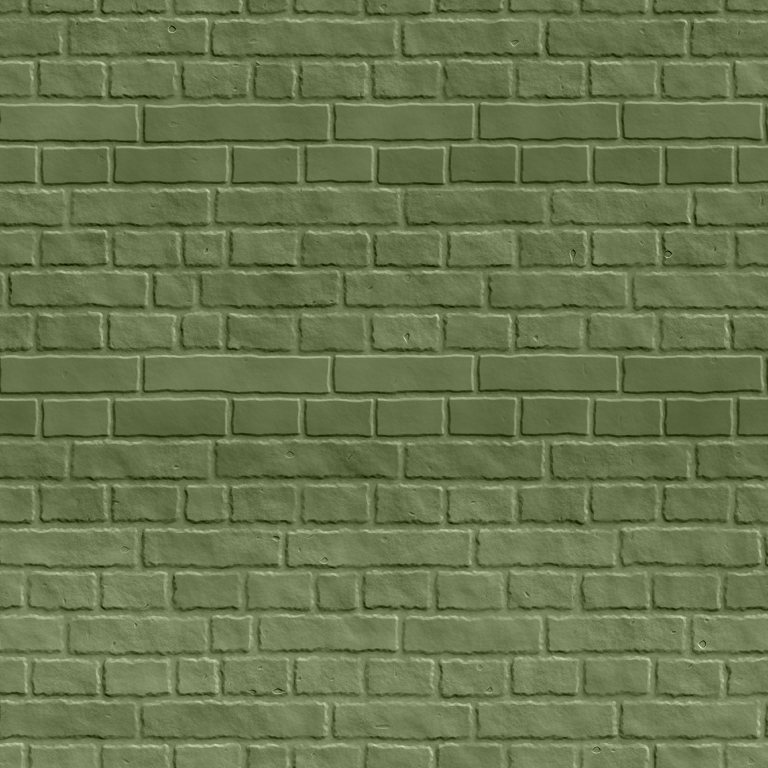
Give the GLSL for this texture, as a Shadertoy shader.

```glsl
// Painted green brick wall: 18 courses alternating long stretchers and short headers.
// Each course has one narrow closer, sometimes merged with its neighbour. A height
// field of eroded boxes and gradient noise is lit from the upper right.

const float COURSES = 18.0;
const float COURSE_SHIFT = 0.633;
const float CLOSER_WIDTH = 0.06;
const vec2 JOINT = vec2(0.0085, 0.0098);
const vec2 LIGHT = vec2(0.6, 0.8);
const vec3 PAINT = vec3(0.41, 0.46, 0.31);

// Right end of the closer in each course, bottom up; negative means merged.
const float CLOSER_END[18] = float[18](
    -0.430, 0.287, 0.333, 0.471, -0.618, 0.297, -0.526, -0.300, -0.432,
    0.293, 0.257, 0.297, -0.526, -0.300, -0.432, 0.388, -0.521, 0.378);

struct Brick {
    float dist;   // signed distance to the brick outline
    float rough;  // 0 smooth face, 1 weathered face
    vec2 id;      // brick index and course
};

float hash(vec2 p) {
    vec3 q = fract(vec3(p.xyx) * 0.1031);
    q += dot(q, q.yzx + 33.33);
    return fract((q.x + q.y) * q.z);
}

float cornerSlope(vec2 cell, vec2 offset) {
    float angle = 6.2832 * hash(cell);
    return dot(vec2(cos(angle), sin(angle)), offset);
}

float gradientNoise(vec2 p) {
    vec2 i = floor(p), f = fract(p);
    vec2 u = f * f * f * (f * (f * 6.0 - 15.0) + 10.0);
    vec2 e = vec2(1.0, 0.0);
    float low = mix(cornerSlope(i, f), cornerSlope(i + e.xy, f - e.xy), u.x);
    float high = mix(cornerSlope(i + e.yx, f - e.yx), cornerSlope(i + e.xx, f - e.xx), u.x);
    return mix(low, high, u.y);
}

float fbm(vec2 p) {
    float sum = 0.0, amplitude = 1.0;
    for (int i = 0; i < 4; i++) {
        sum += amplitude * gradientNoise(p);
        p = p * 1.9 + 17.0;
        amplitude *= 0.58;
    }
    return sum;
}

float roundedBox(vec2 p, vec2 halfSize, float radius) {
    vec2 q = abs(p) - halfSize + radius;
    return length(max(q, 0.0)) + min(max(q.x, q.y), 0.0) - radius;
}

Brick brickAt(vec2 p) {
    // Uneven bedding of the courses, then wobble and erosion of the outlines
    float bulge = (p.y - 0.5) / 0.2;
    float erosion = gradientNoise(p * 85.0) + 0.6 * gradientNoise(p * 170.0 + 7.0);
    p.y += 0.0025 * gradientNoise(p * 9.0 + 5.0) - 0.006 * exp(-bulge * bulge);
    p += 0.0022 * vec2(gradientNoise(p * 48.0), gradientNoise(p * 40.0 + 31.0));

    float y = p.y * COURSES - COURSE_SHIFT;
    float row = mod(floor(y), COURSES);
    bool stretcher = mod(row, 2.0) < 0.5;
    float last = stretcher ? 5.0 : 10.0;
    float unit = (1.0 - CLOSER_WIDTH) / last;
    float closer = CLOSER_END[int(row)];

    // Horizontal extent of the brick, measured from the closer
    float x = fract(p.x - abs(closer));
    float k = min(floor(x / unit), last);
    if (closer < 0.0) k = min(k, last - 1.0);
    bool reachesEnd = k > last - 0.5 || (closer < 0.0 && k > last - 1.5);
    float left = k * unit;
    float right = reachesEnd ? 1.0 : left + unit;

    vec2 id = vec2(k, row);
    vec2 local = vec2(x - 0.5 * (left + right), (fract(y) - 0.5) / COURSES);
    local += 0.0022 * (vec2(hash(id + 3.0), hash(id + 8.0)) - 0.5);
    vec2 halfSize = 0.5 * (vec2(right - left, 1.0 / COURSES) - JOINT);
    float cycle = mod(row, 6.0);
    float rough = (row > 6.0 && cycle > 0.5 && cycle < 2.5) ? 0.0 : 1.0;
    float dist = roundedBox(local, halfSize, 0.002 + 0.002 * rough);
    return Brick(dist + erosion * mix(0.0007, 0.0026, rough), rough, id);
}

// 1 on the brick face, 0 in the mortar; weathered edges are softer
float coverage(Brick b) {
    return 1.0 - smoothstep(-0.0018 - 0.0017 * b.rough, 0.0026, b.dist);
}

float wallHeight(vec2 p) {
    Brick b = brickAt(p);
    float face = coverage(b);
    float grain = mix(0.0011, mix(0.0005, 0.0013, b.rough), face);
    float patchy = smoothstep(-0.3, 0.35, gradientNoise(p * 14.0 + 60.0));
    grain *= 0.7 + 0.6 * patchy;
    // Mortar is nearly flush in places, so edges fade in and out
    float flush = smoothstep(-0.35, 0.35, gradientNoise(p * 27.0 + 3.0));
    float relief = mix(0.0044, mix(0.0022, 0.0056, flush), b.rough);
    float pits = smoothstep(0.42, 0.56, gradientNoise(p * 65.0 + 9.0));
    pits *= face * patchy * mix(0.3, 1.0, b.rough);
    return relief * face + grain * fbm(p * 55.0) - 0.003 * pits;
}

void mainImage(out vec4 fragColor, in vec2 fragCoord) {
    vec2 p = fragCoord / iResolution.xy;
    Brick b = brickAt(p);
    float face = coverage(b);

    // Relief lighting from the slope of the height field
    vec2 e = vec2(0.0011, 0.0);
    float h = wallHeight(p);
    vec2 slope = vec2(wallHeight(p + e.xy) - h, wallHeight(p + e.yx) - h) / e.x;
    float shade = -0.17 * dot(slope, LIGHT);

    // Shadow cast into the joints, and paler mortar
    float caster = coverage(brickAt(p + LIGHT * 0.0065));
    shade += (1.0 - face) * (0.025 - 0.09 * caster);

    // Uneven paint: per brick, per course, and broad patches
    float tone = 0.04 * (hash(b.id + 20.0) - 0.5) + 0.03 * (hash(b.id.yy + 41.0) - 0.5);
    if (b.rough < 0.5 && mod(b.id.y, 2.0) > 0.5) tone -= 0.03;
    shade += tone * face + 0.04 * gradientNoise(p * 7.0) + 0.035 * gradientNoise(p * 24.0);
    shade += 0.045 * (1.0 - smoothstep(0.12, 0.42, p.y)) - 0.008;

    fragColor = vec4(clamp(PAINT + shade, 0.0, 1.0), 1.0);
}
```
